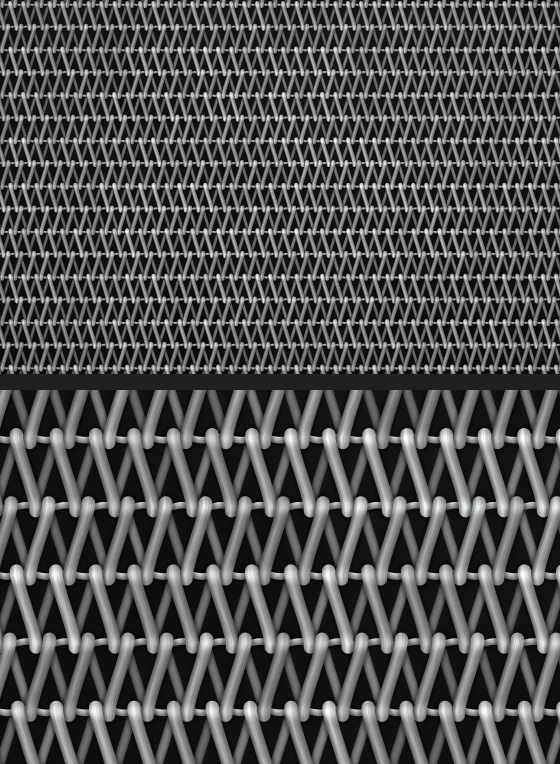
Top, the full canvas; bottom, a detail of the centre.
Reproduce this texture procedurally as a Shadertoy shader.

```glsl
// Woven metal spiral belt: rows of flattened wire coils linked by thin cross rods.
// Each row is a zigzag of bright front wires and dim back wires; the lean flips
// from row to row. Wires are capped strokes repeated with fract and shaded across.

#define COLUMNS 43.1        // coil turns across the canvas
#define ROWS 16.46          // coil rows down the canvas
#define PHASE vec2(0.81, 0.2)
#define CELL_ASPECT 1.747   // row height over turn width
#define LEAN 0.5            // sideways run of a wire, in turns
#define LINK_SHIFT 0.33     // offset between coils sharing a rod
#define FRONT_RADIUS 0.165
#define BACK_RADIUS 0.125
#define ROD_RADIUS 0.085
#define OVERHANG 0.06       // wire length past its rod, in rows

const vec3 STEEL = vec3(0.985, 1.0, 0.99);
const vec3 GAP_TOP = vec3(0.072, 0.078, 0.066);
const vec3 GAP_BOTTOM = vec3(0.045, 0.048, 0.044);

float hash(vec2 p) {
    p = fract(p * vec2(0.1031, 0.1137));
    p += dot(p, p.yx + 33.33);
    return fract((p.x + p.y) * p.x * 31.7);
}

float noise(vec2 p) {
    vec2 i = floor(p), f = fract(p);
    f = f * f * (3.0 - 2.0 * f);
    return mix(mix(hash(i), hash(i + vec2(1, 0)), f.x),
               mix(hash(i + vec2(0, 1)), hash(i + vec2(1, 1)), f.x), f.y);
}

// Repeated slanted stroke: x = signed offset across, y = distance, z = turn index.
vec3 wire(float u, float t, float topX, float bottomX, float row) {
    float s = clamp(t, 0.0, 1.0);
    float bend = mix(s, smoothstep(0.0, 1.0, s), 0.25);
    float x = u - mix(topX, bottomX, bend) + 0.5;
    float id = floor(x);
    float across = fract(x) - 0.5 + 0.05 * (hash(vec2(id, row) + 7.0) - 0.5);
    across *= 0.96;
    float past = (t - clamp(t, -OVERHANG, 1.0 + OVERHANG)) * CELL_ASPECT;
    return vec3(across, length(vec2(across, past)), id);
}

float cover(float d, float radius, float px) {
    return clamp((radius - d) / px + 0.5, 0.0, 1.0);
}

// Horizontal positions of a row: front top, front bottom, back top.
vec3 rowEnds(float row) {
    bool leansRight = mod(row, 2.0) < 0.5;
    return leansRight ? vec3(0.0, LEAN, 2.0 * LEAN)
                      : vec3(LEAN + LINK_SHIFT, LINK_SHIFT, LINK_SHIFT - LEAN);
}

void mainImage(out vec4 fragColor, in vec2 fragCoord) {
    vec2 uv = fragCoord / iResolution.xy;
    float u = uv.x * COLUMNS - PHASE.x;
    float v = (1.0 - uv.y) * ROWS - PHASE.y;
    float px = COLUMNS / iResolution.x;
    float baseRow = floor(v);

    // Dark gap behind the belt
    vec3 color = mix(GAP_BOTTOM, GAP_TOP, uv.y);
    color *= 0.85 + 0.3 * noise(uv * vec2(9.0, 6.0));

    // Back wires, shifted slightly by the viewing angle
    float parallax = 0.2 * (uv.x - 0.5);
    for (int k = -1; k <= 1; k++) {
        float row = baseRow + float(k), t = v - row;
        vec3 ends = rowEnds(row);
        vec3 w = wire(u - parallax, t, ends.z, ends.y, row + 50.0);
        float s = w.x / BACK_RADIUS;
        float light = 0.2 + 0.21 * (1.0 - s * s) + 0.06 * uv.x;
        light *= 0.88 + 0.24 * hash(vec2(w.z, row));
        color = mix(color, STEEL * light, cover(w.y, BACK_RADIUS, px));
    }

    // Cross rods, pulled into a faint wave by the coils
    float rodY = (fract(v + 0.5) - 0.5) * CELL_ASPECT + 0.04 * sin(6.2832 * u);
    float rodLight = 0.62 - 2.5 * rodY;
    color *= mix(0.6, 1.0, smoothstep(0.0, 0.15, abs(rodY) - ROD_RADIUS));
    color = mix(color, STEEL * rodLight, cover(abs(rodY), ROD_RADIUS, px));

    // Front wires with contact shadow, sheen and bright knuckles
    for (int k = -1; k <= 1; k++) {
        float row = baseRow + float(k), t = v - row;
        vec3 ends = rowEnds(row);
        vec3 w = wire(u, t, ends.x, ends.y, row);
        float s = w.x / FRONT_RADIUS;
        float sheen = exp(-7.0 * (s + 0.25) * (s + 0.25));
        float knuckle = exp(-90.0 * t * t) + 0.7 * exp(-90.0 * (t - 1.0) * (t - 1.0));
        float light = 0.31 + 0.2 * (1.0 - s * s) + 0.12 * sheen + 0.24 * knuckle;
        light *= 0.9 + 0.2 * hash(vec2(w.z, row + 20.0));
        light *= 0.93 + 0.14 * noise(vec2(w.x * 40.0 + w.z * 9.0, v * 5.0));
        light *= mod(row, 2.0) < 0.5 ? 1.04 : 0.95;
        color *= mix(0.62, 1.0, smoothstep(0.0, 0.14, w.y - FRONT_RADIUS));
        color = mix(color, STEEL * light, cover(w.y, FRONT_RADIUS, px));
    }

    // Soft falloff toward the corners
    vec2 fromCenter = uv - 0.5;
    color *= 1.06 - 0.3 * dot(fromCenter, fromCenter);
    fragColor = vec4(clamp(color, 0.0, 1.0), 1.0);
}
```
